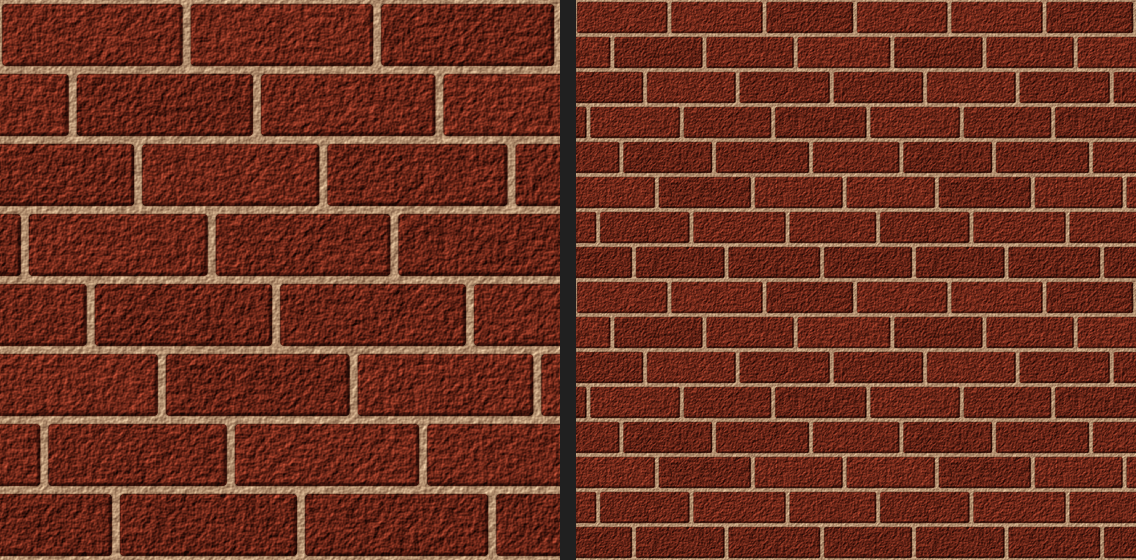
Left, the tile; right, the same tile 2 across and 2 down.
Write a Shadertoy shader that draws this texture.

```glsl
const vec2 GRID = vec2(3.0, 8.0);              // bricks across, courses up
const vec2 TO_LIGHT = vec2(-0.707, 0.707);
const vec3 BRICK = vec3(0.405, 0.143, 0.089);
const vec3 MORTAR = vec3(0.70, 0.56, 0.435);

vec2 hash2(vec2 p) {
    vec3 q = fract(p.xyx * vec3(0.1031, 0.1030, 0.0973));
    q += dot(q, q.yzx + 33.33);
    return fract((q.xx + q.yz) * q.zy);
}

// Gradient noise that wraps after a whole number of cells
float cornerNoise(vec2 cell, vec2 offset, float period) {
    float angle = 6.2832 * hash2(mod(cell, period) + period).x;
    return dot(vec2(cos(angle), sin(angle)), offset);
}

float noise(vec2 uv, float period) {
    vec2 p = uv * period, i = floor(p), f = p - i;
    vec2 w = f * f * f * (f * (f * 6.0 - 15.0) + 10.0);
    vec2 e = vec2(1.0, 0.0);
    return mix(
        mix(cornerNoise(i, f, period), cornerNoise(i + e, f - e, period), w.x),
        mix(cornerNoise(i + e.yx, f - e.yx, period), cornerNoise(i + 1.0, f - 1.0, period), w.x),
        w.y);
}

// Rough surface height; each octave is scaled to a similar slope
float grain(vec2 uv) {
    return 0.45 * noise(uv, 56.0) / 56.0
         + 0.85 * noise(uv, 113.0) / 113.0
         + 0.75 * noise(uv, 211.0) / 211.0;
}

// Slightly uneven position of the joint to the left of a brick
float joint(vec2 id) {
    return id.x + 0.046 * (hash2(mod(id, GRID) + 17.0).x - 0.5);
}

// Signed distance to the brick around uv, with its wrapped id
float brickDistance(vec2 uv, out vec2 id) {
    float course = floor(uv.y * GRID.y);
    float x = uv.x * GRID.x + 0.375 * (course - 7.0);
    id = vec2(floor(x), course);
    if (x < joint(id)) id.x -= 1.0;
    else if (x > joint(id + vec2(1.0, 0.0))) id.x += 1.0;

    float left = joint(id), right = joint(id + vec2(1.0, 0.0));
    vec2 center = vec2(0.5 * (left + right), course + 0.5);
    vec2 halfSize = 0.5 * vec2(right - left, 1.0) / GRID - 0.0072;
    vec2 q = abs(vec2(x, uv.y * GRID.y) - center) / GRID - halfSize + 0.007;
    id = mod(id, GRID);
    return length(max(q, 0.0)) + min(max(q.x, q.y), 0.0) - 0.007;
}

float bevel(vec2 uv) {
    vec2 id;
    return smoothstep(-0.001, 0.007, -brickDistance(uv, id));
}

void mainImage(out vec4 fragColor, in vec2 fragCoord) {
    vec2 uv = fragCoord / iResolution.xy;
    float pixel = 1.0 / iResolution.y;
    vec2 id;
    float d = brickDistance(uv, id);
    float cover = smoothstep(0.6 * pixel, -0.6 * pixel, d);

    // Slopes facing the light
    vec2 fine = 0.0007 * TO_LIGHT, wide = 0.002 * TO_LIGHT;
    float rough = (grain(uv - fine) - grain(uv + fine)) / 0.0014;
    float edge = bevel(uv - wide) - bevel(uv + wide);

    // Brick: coarse grain, mottling, own tone, dark lower and right edges
    float brickShade = 1.0 + 0.36 * rough + 0.14 * noise(uv, 23.0);
    brickShade += 0.12 * (hash2(id + 5.0).y - 0.5);
    brickShade *= 1.0 + 0.2 * max(edge, 0.0) + 0.95 * min(edge, 0.0);
    brickShade *= mix(0.7, 1.0, smoothstep(0.0, 0.003, -d));

    // Mortar: finer relief, darker where it meets the bricks
    float mortarShade = 1.0 + 0.15 * rough + 0.08 * noise(uv, 41.0);
    mortarShade *= mix(0.8, 1.0, smoothstep(0.0, 0.003, d));

    // Shadows lose green and blue faster than red
    vec3 tint = vec3(1.0, 1.25, 1.4);
    vec3 brick = BRICK * pow(vec3(max(brickShade, 0.2)), tint);
    vec3 mortar = MORTAR * pow(vec3(max(mortarShade, 0.3)), tint);
    fragColor = vec4(mix(mortar, brick, cover), 1.0);
}
```
